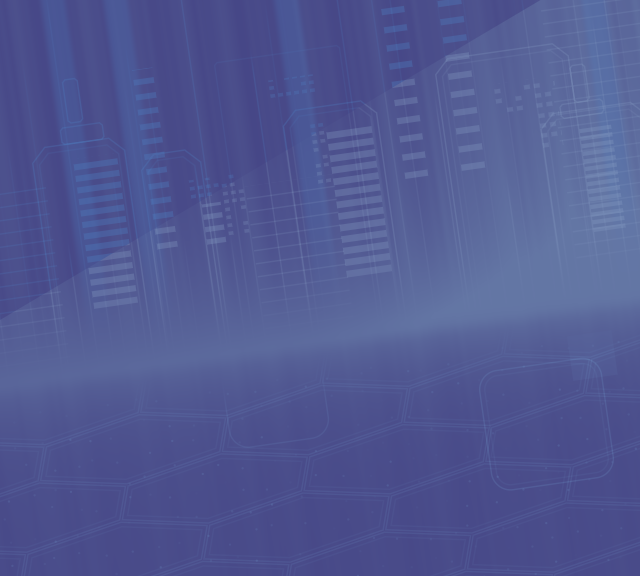
Write a WebGL 2 fragment shader that draws this background.

```glsl
#version 300 es
precision highp float;
// Tilted blueprint skyline over a hexagon-tiled floor, in muted indigo.
// Both share a frame rotated to the horizon; distance functions draw the
// outlines, bars, dots and rules, and a diagonal fold shades the upper left.
uniform vec2 u_resolution;
out vec4 outColor;

const float TILT = 0.142, LINE = 0.0011;
const vec2 HORIZON = vec2(0.0, 0.296);   // left end, in canvas widths
const vec2 FOLD = vec2(0.4, 0.592);      // height at left, slope
const vec3 INDIGO = vec3(0.28, 0.285, 0.533), HAZE = vec3(0.39, 0.463, 0.645);
const vec3 BLUE_INK = vec3(0.3, 0.48, 0.74), PALE_INK = vec3(0.52, 0.61, 0.76);
const vec2 HEX_ORIGIN = vec2(0.208, 0.198);
const mat2 HEX_BASIS = mat2(0.284, 0.0456, 0.1276, -0.0612);

// Extents are left, right, bottom, top
const vec4 FRAMES[10] = vec4[10](
  vec4(0.1, 0.245, -0.03, 0.36), vec4(0.267, 0.36, -0.03, 0.325),
  vec4(0.496, 0.643, -0.03, 0.362), vec4(0.743, 0.952, -0.03, 0.408),
  vec4(0.894, 1.06, -0.03, 0.3), vec4(0.403, 0.6, -0.03, 0.453),
  vec4(0.164, 0.187, 0.392, 0.46), vec4(0.15, 0.216, 0.36, 0.386),
  vec4(0.952, 0.975, 0.312, 0.37), vec4(0.928, 0.995, 0.29, 0.312));
const vec4 BARS[7] = vec4[7](
  vec4(0.163, 0.232, 0.095, 0.335), vec4(0.274, 0.306, 0.17, 0.46),
  vec4(0.352, 0.382, 0.168, 0.237), vec4(0.561, 0.632, 0.088, 0.326),
  vec4(0.673, 0.709, 0.222, 0.5), vec4(0.762, 0.799, 0.222, 0.5),
  vec4(0.953, 1.003, 0.105, 0.27));
const vec2 BAR_STEP[7] = vec2[7](        // pitch, filled share
  vec2(0.0182, 0.52), vec2(0.0235, 0.38), vec2(0.0195, 0.42), vec2(0.0182, 0.58),
  vec2(0.0287, 0.34), vec2(0.0287, 0.34), vec2(0.012, 0.55));
const vec4 DOTS[6] = vec4[6](
  vec4(0.827, 0.925, 0.308, 0.358), vec4(0.89, 0.925, 0.245, 0.308),
  vec4(0.335, 0.385, 0.245, 0.277), vec4(0.385, 0.422, 0.18, 0.277),
  vec4(0.48, 0.555, 0.383, 0.414), vec4(0.535, 0.56, 0.24, 0.34));
const vec4 FLOORS[3] = vec4[3](vec4(-0.1, 0.115, 0.01, 0.3),
  vec4(0.423, 0.562, 0.02, 0.255), vec4(0.92, 1.2, 0.06, 0.48));
const vec4 SHAFTS = vec4(0.167, 0.264, 0.528, 1.003);

float pixel;

float hash(float n) {
  n = fract(n * 0.1031);
  n *= n + 33.33;
  return fract(n * (n + n));
}
float noise(float x) {
  float i = floor(x);
  return mix(hash(i), hash(i + 1.0), smoothstep(0.0, 1.0, x - i));
}
float fill(float d) { return clamp(0.5 - d / pixel, 0.0, 1.0); }
float stroke(float d) { return fill(abs(d) - LINE); }
vec2 extent(vec2 q, vec4 b) { return abs(q - 0.5 * (b.xz + b.yw)) - 0.5 * (b.yw - b.xz); }
float box(vec2 q, vec4 b) { vec2 d = extent(q, b); return max(d.x, d.y); }
float roundBox(vec2 q, vec4 b, float r) {
  vec2 d = extent(q, b) + r;
  return length(max(d, 0.0)) + min(max(d.x, d.y), 0.0) - r;
}

// Distance to the nearest edge of the skewed hexagon tiling
float hexEdge(vec2 p) {
  mat2 toHex = mat2(1.0, 0.0, 0.5, 0.866) * inverse(HEX_BASIS);
  vec2 h = toHex * (p - HEX_ORIGIN), s = vec2(1.0, 1.732);
  vec2 a = mod(h + 0.5 * s, s) - 0.5 * s, b = mod(h, s) - 0.5 * s;
  h = dot(a, a) < dot(b, b) ? a : b;
  float edge = 1.0;
  for (float t = 0.0; t < 3.0; t++) {
    vec2 n = vec2(cos(t * 1.0472), sin(t * 1.0472));
    edge = min(edge, (0.5 - abs(dot(h, n))) / length(n * toHex));
  }
  return edge;
}

float skyline(vec2 q) {
  float ink = 0.0;
  for (int i = 0; i < 10; i++) {         // chamfered outlines
    vec2 d = extent(q, FRAMES[i]);
    float e = max(max(d.x, d.y), 0.707 * (d.x + d.y + (i < 5 ? 0.022 : 0.004)));
    ink += (i == 5 ? 0.15 : 0.34) * (stroke(e) + (i < 5 ? 0.5 * stroke(e + 0.01) : 0.0));
  }
  for (int i = 0; i < 7; i++) {          // window bars
    float d = abs(fract((q.y - BARS[i].z) / BAR_STEP[i].x) - 0.5) - 0.5 * BAR_STEP[i].y;
    ink += 0.42 * fill(max(box(q, BARS[i]), d * BAR_STEP[i].x));
  }
  for (int i = 0; i < 6; i++) {          // dot grids
    vec2 cell = (q - DOTS[i].xz) / (i < 2 ? 0.0155 : 0.0125);
    vec2 d = abs(fract(cell) - 0.5) - vec2(0.3, 0.22);
    float on = step(0.25, hash(dot(floor(cell), vec2(7.0, 31.0)) + float(i)));
    ink += 0.32 * on * fill(max(box(q, DOTS[i]), max(d.x, d.y) * 0.014));
  }
  float rule = stroke((fract(q.y / 0.0205) - 0.5) * 0.0205);
  for (int i = 0; i < 3; i++) ink += 0.24 * rule * fill(box(q, FLOORS[i]));
  float id = floor(q.x / 0.024);         // fine uprights
  float x = (fract(q.x / 0.024) - 0.2 - 0.6 * hash(id + 60.0)) * 0.024;
  float top = 0.15 + 0.6 * hash(id + 90.0);
  ink += 0.26 * hash(id + 20.0) * stroke(x) * smoothstep(0.0, 0.06, top - q.y);
  return min(ink, 0.6) * smoothstep(0.0, 0.13, q.y);
}

float ground(vec2 p, vec2 q) {
  float edge = hexEdge(p);
  float ink = 0.17 * stroke(edge - 0.002) + 0.09 * stroke(edge - 0.009);
  float panel = roundBox(q, vec4(0.741, 0.933, -0.273, -0.085), 0.03);
  float tray = roundBox(q, vec4(0.345, 0.501, -0.149, 0.041), 0.03);
  ink += 0.25 * stroke(panel) + 0.1 * stroke(panel + 0.008);
  ink += 0.18 * stroke(tray) * smoothstep(-0.02, -0.11, q.y);
  ink += 0.1 * fill(box(q, vec4(0.888, 0.958, -0.118, -0.048)));
  vec2 cell = q / 0.038;                 // scattered specks
  float seed = dot(floor(cell), vec2(17.0, 59.0)) + 400.0;
  vec2 spot = 0.2 + 0.6 * vec2(hash(seed), hash(seed + 7.0));
  ink += 0.25 * hash(seed + 3.0) * fill(length(fract(cell) - spot) * 0.038 - 0.0017);
  return ink * smoothstep(-0.01, -0.09, q.y);
}

void main() {
  pixel = 1.0 / u_resolution.x;
  vec2 p = gl_FragCoord.xy * pixel;
  float c = cos(TILT), s = sin(TILT);
  vec2 q = mat2(c, -s, s, c) * (p - HORIZON);
  float sky = smoothstep(-0.025, 0.02, q.y);
  float lit = fill((p.y - FOLD.x - FOLD.y * p.x) * 0.86);
  // Haze about the horizon, cut by the fold
  float glow = exp(-max(q.y, 0.0) / 0.16) * (0.6 + 0.25 * p.x);
  glow = min(glow + 0.58 * smoothstep(0.45, 1.0, p.x) + 0.06, 1.0);
  float floorGlow = 0.05 + exp(min(q.y, 0.0) / 0.075) * (0.52 + 0.36 * p.x);
  float haze = mix(floorGlow, mix(0.05 + 0.1 * p.x, glow, lit), sky);
  // Upright streaks and shafts
  float streak = noise(q.x * 38.0 + 80.0) + 0.6 * noise(q.x * 120.0 + 300.0) - 0.8;
  haze += streak * mix(0.07, 0.2 * smoothstep(0.0, 0.2, q.y), sky);
  vec3 color = mix(INDIGO, HAZE, clamp(haze, -0.1, 1.0));
  float shaft = dot(1.0 - smoothstep(0.012, 0.025, abs(q.x - SHAFTS)), vec4(1.0));
  color = mix(color, BLUE_INK, 0.24 * shaft * smoothstep(0.03, 0.25, q.y));
  // Line work
  color = mix(color, mix(BLUE_INK, PALE_INK, lit), skyline(q) * mix(0.9, 0.75, lit));
  color = mix(color, mix(BLUE_INK, PALE_INK, 0.5), ground(p, q));
  outColor = vec4(color, 1.0);
}
```
